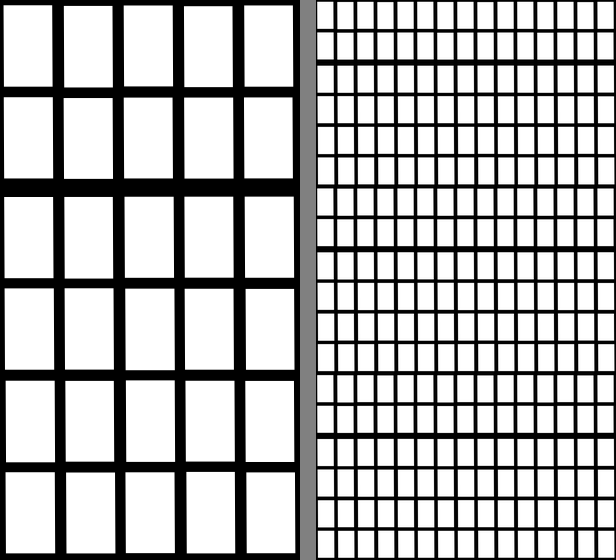
Left: one tile. Right: repeated 3 by 3.
This pattern is drawn by a WebGL 1 fragment shader. Its source:

```glsl
precision highp float;

uniform vec2 u_resolution;

vec2 hash22(vec2 cell) {
  vec3 h = fract(cell.xyx * vec3(0.1031, 0.1030, 0.0973));
  h += dot(h, h.yzx + 33.33);
  return fract((h.xx + h.yz) * h.zy);
}

void main() {
  // The canvas spans 410 by 768 units, with y running downwards.
  vec2 uv = gl_FragCoord.xy / u_resolution;
  vec2 p = vec2(uv.x, 1.0 - uv.y) * vec2(410.0, 768.0);
  vec2 pixel = vec2(410.0, 768.0) / u_resolution;

  // One thicker crossbar below the second row.
  float y = p.y - 10.0 * step(257.0, p.y);
  float row = clamp(floor((y - 0.5) / 126.0), 0.0, 5.0);
  float fromRow = y - 63.5 - 126.0 * row;

  // Slight lean; its jump at the vertical wrap is hidden by the crossbar.
  float x = p.x - 38.7 - 0.0048 * (y - 63.5);
  float column = floor(x / 82.0 + 0.5);
  float fromColumn = x - 82.0 * column;

  // Each pane is a little off in place and size.
  vec2 cell = vec2(mod(column, 5.0), row);
  vec2 shift = (hash22(cell + 7.0) - 0.5) * 1.2;
  vec2 halfSize = vec2(33.4, 55.7) + (hash22(cell + 31.0) - 0.5) * 0.6;

  // Antialiased coverage of the white pane over black bars.
  vec2 edge = halfSize - abs(vec2(fromColumn, fromRow) - shift);
  vec2 cover = clamp(edge / pixel + 0.5, 0.0, 1.0);
  gl_FragColor = vec4(vec3(cover.x * cover.y), 1.0);
}
```
